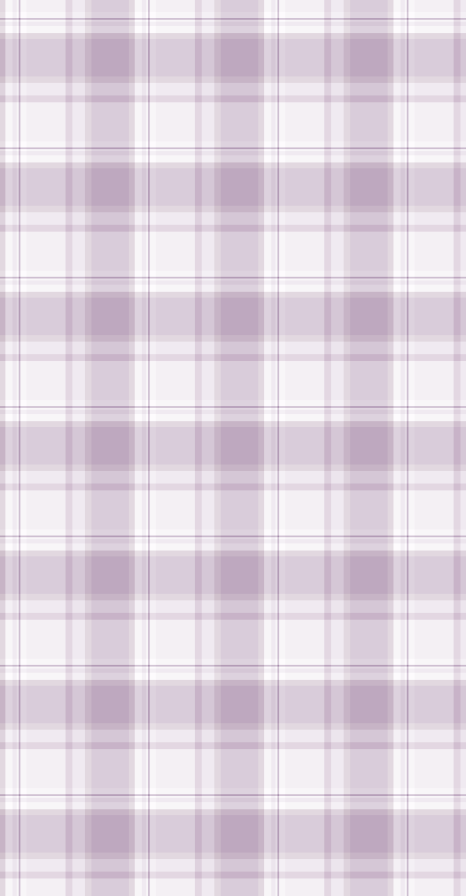
A Shadertoy shader for this pattern:

```glsl
// Soft lilac tartan: one stripe sequence is repeated along both axes,
// and the warp and weft colours are averaged where they cross.
// Each stripe edge is smoothed over one pixel.

const float PERIOD = 0.2776;                // repeat size, in canvas widths
const vec2  OFFSET = vec2(0.099, -0.004);   // start of the first repeat
const float EDGE_SOFTNESS = 1.0;            // edge blend, in pixels

const vec3 GROUND = vec3(0.957, 0.940, 0.957);
const vec3 WHITE  = vec3(0.992, 0.986, 0.992);
const vec3 MIST   = vec3(0.925, 0.897, 0.930);
const vec3 PINK   = vec3(0.815, 0.755, 0.800);
const vec3 MAUVE  = vec3(0.820, 0.745, 0.815);
const vec3 PLUM   = vec3(0.745, 0.660, 0.750);
const vec3 LINE   = vec3(0.660, 0.560, 0.680);

// Stripes in order: colour, then start within the repeat.
// The repeat begins and ends inside the ground stripe.
const int STRIPE_COUNT = 10;
const vec4 STRIPES[STRIPE_COUNT] = vec4[STRIPE_COUNT](
    vec4(MAUVE,  0.150),
    vec4(MIST,   0.203),
    vec4(PINK,   0.300),
    vec4(PLUM,   0.350),
    vec4(PINK,   0.640),
    vec4(WHITE,  0.685),
    vec4(MIST,   0.740),
    vec4(WHITE,  0.773),
    vec4(LINE,   0.788),
    vec4(WHITE,  0.801)
);
const float GROUND_START = 0.848;

// Replaces the colour with the next stripe once past its start.
vec3 layStripe(vec3 colour, vec3 stripe, float start, float position, float blur) {
    return mix(colour, stripe, clamp((position - start) / blur + 0.5, 0.0, 1.0));
}

// Thread colour at a position measured in repeats.
vec3 threadColour(float repeats, float blur) {
    float position = fract(repeats);
    vec3 colour = GROUND;
    for (int i = 0; i < STRIPE_COUNT; i++) {
        colour = layStripe(colour, STRIPES[i].rgb, STRIPES[i].a, position, blur);
    }
    return layStripe(colour, GROUND, GROUND_START, position, blur);
}

void mainImage(out vec4 fragColor, in vec2 fragCoord) {
    vec2 repeats = (fragCoord / iResolution.x - OFFSET) / PERIOD;
    float blur = EDGE_SOFTNESS / (iResolution.x * PERIOD);

    // Even blend of the two thread directions
    vec3 warp = threadColour(repeats.x, blur);
    vec3 weft = threadColour(repeats.y, blur);
    fragColor = vec4(0.5 * (warp + weft), 1.0);
}
```
